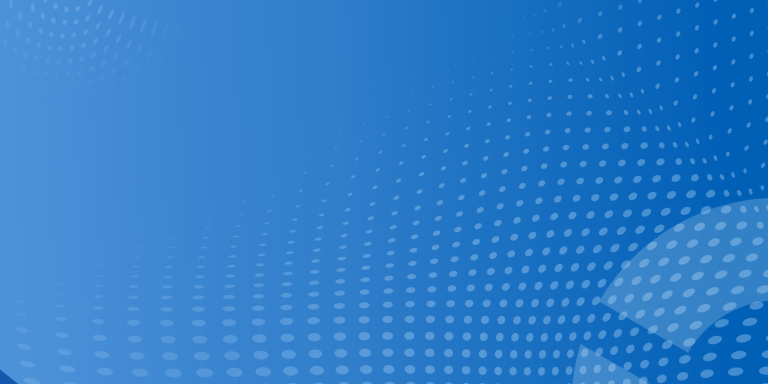
Write a Shadertoy shader that draws this background.

```glsl
// Blue gradient with a warped halftone dot mesh and translucent ring segments.

#define LEFT_BLUE vec3(0.305, 0.578, 0.853)
#define MID_BLUE vec3(0.182, 0.488, 0.790)
#define RIGHT_BLUE vec3(0.000, 0.375, 0.715)
#define CORNER_BLUE vec3(0.08, 0.35, 0.68)
#define DOT_TINT vec3(0.72, 0.86, 0.98)
#define DOT_ALPHA 0.36
#define RING_ALPHA 0.23
#define RING_CENTER vec2(2.028, -0.055)
#define RING_RADII vec2(0.273, 0.540)
#define RING_GAP 0.12

// Coverage of the side where the distance d is negative
float fill(float d) {
    float w = 0.75 / iResolution.y;
    return 1.0 - smoothstep(-w, w, d);
}

vec3 background(vec2 p) {
    float x = p.x + 0.06 * (p.y - 0.5);
    vec3 c = mix(LEFT_BLUE, MID_BLUE, smoothstep(-0.35, 1.05, x) * 1.1 - 0.13);
    return mix(c, RIGHT_BLUE, clamp((x - 0.9) / 1.0, 0.0, 1.0));
}

// Height above the slanted fold in the upper right
float foldHeight(vec2 p) {
    return (p.y + 0.83 * p.x - 2.11) / 1.3;
}

// Screen to mesh coordinates: one dot per unit cell
vec2 meshCoord(vec2 p) {
    float h = foldHeight(p);
    vec2 q = p - vec2(1.72, 0.0);
    float bulge = exp(-dot(q, q) / 0.16);
    float leftSide = 1.0 - smoothstep(0.5, 1.5, p.x);
    float u = 9.0 * p.x + 3.2 * p.x * p.x + 4.5 * bulge;
    u -= 7.0 * leftSide * (p.y - 0.2) * (p.y - 0.2);
    u += 1.6 * smoothstep(-0.06, 0.06, h);
    float v = 23.0 * p.y + 5.0 * exp(-2.2 * p.x) * p.x;
    v += 4.0 * leftSide * smoothstep(0.15, 0.5, p.y);
    v -= 8.0 * max(h, 0.0) + 2.5 * bulge * q.x;
    return vec2(u, v);
}

// Round dots in mesh space, stretched by the warp on screen
float dots(vec2 mesh, float radius) {
    vec2 cell = fract(mesh) - 0.5;
    vec2 slope = vec2(length(vec2(dFdx(mesh.x), dFdy(mesh.x))),
                      length(vec2(dFdx(mesh.y), dFdy(mesh.y))));
    float dist = length(cell);
    float w = 0.7 * length(cell * slope) / max(dist, 0.001) + 0.001;
    return 1.0 - smoothstep(radius - w, radius + w, dist);
}

float mainMesh(vec2 p) {
    float reach = 0.55 * p.x - p.y + 0.35;
    float beyond = smoothstep(-0.08, 0.06, foldHeight(p));
    float lowLeft = (1.0 - smoothstep(0.1, 0.5, p.y))
                  * (1.0 - smoothstep(0.5, 1.2, p.x));
    float radius = 0.25 * smoothstep(-0.1, 1.0, reach) + 0.09 * lowLeft;
    radius = mix(radius, 0.11, beyond);
    float strength = smoothstep(0.0, 0.4, reach) * mix(0.5, 1.0, smoothstep(0.3, 1.3, p.x));
    return dots(meshCoord(p), radius) * strength;
}

// Faint dots on arcs in the upper left
float cornerMesh(vec2 p) {
    vec2 q = p - vec2(0.20, 1.06);
    float r = length(q);
    vec2 mesh = vec2(34.0 * q.x - 5.0 * q.y, 30.0 * r + 6.0 * q.x);
    float fade = 1.0 - smoothstep(0.08, 0.36, r);
    return dots(mesh, 0.2) * fade * 0.6;
}

// Ring cut by a straight band that starts on its radial edge
float ringSegments(vec2 p) {
    vec2 q = p - RING_CENTER;
    float r = length(q);
    float ring = max(r - RING_RADII.y, RING_RADII.x - r);
    float below = dot(q, vec2(-0.5, -0.866));
    float band = abs(below - 0.5 * RING_GAP) - 0.5 * RING_GAP;
    return fill(max(ring, -band));
}

void mainImage(out vec4 fragColor, in vec2 fragCoord) {
    vec2 p = fragCoord / iResolution.y;
    p.x *= 2.0 * iResolution.y / iResolution.x;

    vec3 color = background(p);
    color = mix(color, vec3(0.85, 0.92, 0.97), RING_ALPHA * ringSegments(p));

    float dotCover = max(mainMesh(p), cornerMesh(p));
    color = mix(color, DOT_TINT, DOT_ALPHA * dotCover);

    // Dark wedge in the lower left corner
    color = mix(color, CORNER_BLUE, fill((p.x * 0.8 + p.y - 0.038) / 1.28));
    fragColor = vec4(color, 1.0);
}
```
